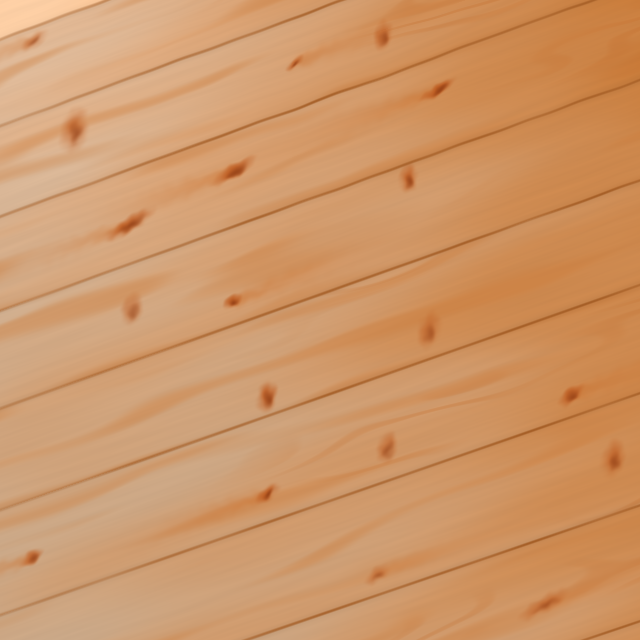
Reproduce this texture procedurally as a three.js fragment shader.

```glsl
varying vec2 vUv;

float hash(vec2 p) {
  return fract(sin(dot(p, vec2(127.1, 311.7))) * 43758.545);
}

vec2 gradient(vec2 cell) {
  float angle = 6.28318 * hash(cell);
  return vec2(cos(angle), sin(angle));
}

// Gradient noise, roughly -0.7 to 0.7
float noise(vec2 p) {
  vec2 i = floor(p), f = fract(p);
  vec2 u = f * f * f * (f * (f * 6.0 - 15.0) + 10.0);
  vec2 e = vec2(1.0, 0.0);
  float a = dot(gradient(i), f);
  float b = dot(gradient(i + e.xy), f - e.xy);
  float c = dot(gradient(i + e.yx), f - e.yx);
  float d = dot(gradient(i + e.xx), f - e.xx);
  return mix(mix(a, b, u.x), mix(c, d, u.x), u.y);
}

// Board coordinate: whole part counts boards downward, boards widen toward the bottom
float boardCoord(vec2 uv) {
  float leftDrop = (1.0 - uv.y + 0.375 * uv.x) / (1.0 + 0.029 * uv.x);
  return (sqrt(0.01756 + 0.0116 * (leftDrop - 0.0625)) - 0.1325) / 0.0058;
}

// x: knot stain, y: dark core, z: resin tail along the grain
vec3 knots(float x, float across, float board, float height) {
  vec3 marks = vec3(0.0);
  for (int k = 0; k < 4; k++) {
    vec2 id = vec2(float(k) + 3.0, board + 11.0);
    float present = step(0.25, hash(id + 7.3));
    float kind = hash(id + 23.9);
    vec2 center = vec2((float(k) + 0.1 + 0.8 * hash(id)) / 4.0, 0.15 + 0.7 * hash(id + 41.7));
    vec2 q = vec2(x - center.x, (across - center.y) * height);
    q += 0.006 * vec2(noise(q * 60.0 + id * 5.0), noise(q * 60.0 + id * 9.0));

    // Upright smears, flat ovals or small round knots
    vec2 size = kind < 0.25 ? vec2(0.019, 0.029) : kind < 0.6 ? vec2(0.036, 0.013) : vec2(0.016, 0.011);
    size *= 0.7 + 0.5 * hash(id + 3.1);
    vec2 leaning = vec2(q.x, q.y + (kind < 0.25 ? 0.0 : 0.2 * q.x));
    float strength = present * (0.5 + 0.5 * hash(id + 15.2));
    marks.x = max(marks.x, strength * (1.0 - smoothstep(0.2, 1.2, length(leaning / size))));
    float core = length((leaning - size * vec2(0.1, 0.2)) / size);
    marks.y = max(marks.y, strength * (1.0 - smoothstep(0.0, 0.65, core)));

    float side = hash(id + 31.4) < 0.5 ? -1.0 : 1.0;
    float run = q.x * side;
    float spread = 0.008 + 0.08 * max(run, 0.0);
    float tail = smoothstep(-0.015, 0.01, run) * exp(-max(run, 0.0) * 9.0);
    tail *= exp(-q.y * q.y / (spread * spread));
    marks.z = max(marks.z, strength * tail * step(0.25, kind));
  }
  return marks;
}

void main() {
  float x = vUv.x;
  float row = boardCoord(vUv);
  row += 0.018 * noise(vec2(x * 16.0, floor(row + 0.5) * 7.3)) * smoothstep(0.45, 0.95, vUv.y);
  float board = floor(row);
  float across = fract(row);
  float height = 0.1354 + 0.0058 * board;
  vec2 grain = vec2(x + 13.0 * hash(vec2(board, 5.0)), row + 17.0 * board);

  // Pale on the left, deep orange toward the upper right
  float warmth = 0.68 * x + 0.34 * x * vUv.y * vUv.y + 0.12 * (hash(vec2(board, 2.0)) - 0.5);
  warmth += 0.38 * noise(grain * vec2(2.2, 1.7));
  vec3 wood = mix(vec3(0.795, 0.665, 0.54), vec3(0.815, 0.605, 0.425), smoothstep(-0.1, 0.45, warmth));
  wood = mix(wood, vec3(0.805, 0.54, 0.315), smoothstep(0.35, 0.8, warmth));
  wood = mix(wood, vec3(0.785, 0.48, 0.22), smoothstep(0.75, 1.2, warmth));

  // Light falling from the upper left corner
  float glow = exp(-5.0 * dot(vUv - vec2(0.0, 1.0), vUv - vec2(0.0, 1.0)));
  wood += glow * vec3(0.085, 0.075, 0.075);
  wood += (1.0 - smoothstep(-0.04, 0.04, row)) * vec3(0.11, 0.07, 0.03);

  // Soft fibres, broad orange streaks and flowing figure
  float warp = noise(grain * vec2(4.0, 3.0));
  float fibre = noise(grain * vec2(5.0, 18.0)) + 0.4 * noise(grain * vec2(12.0, 50.0));
  wood *= 1.0 + 0.022 * fibre;
  float streak = smoothstep(0.08, 0.5, noise(grain * vec2(2.6, 4.5) + 0.5 * warp));
  wood = mix(wood, vec3(0.80, 0.49, 0.24), 0.42 * streak);
  float figureArea = smoothstep(0.1, 0.45, noise(grain * vec2(2.0, 1.3) + 40.0)) * smoothstep(0.2, 0.7, x);
  float figure = smoothstep(0.2, 1.0, sin(22.0 * across + 14.0 * warp + 5.0 * x));
  wood = mix(wood, vec3(0.77, 0.44, 0.19), 0.32 * figure * figureArea);

  // Knots
  vec3 marks = knots(x, across, board, height);
  wood = mix(wood, vec3(0.80, 0.45, 0.19), 0.65 * marks.z);
  wood = mix(wood, vec3(0.74, 0.35, 0.12), 0.9 * marks.x);
  wood = mix(wood, vec3(0.50, 0.19, 0.05), 0.6 * marks.y);

  // Seams, fainter and softer on the left
  float seamDistance = min(across, 1.0 - across) * height;
  float seam = 1.0 - smoothstep(0.0003, mix(0.0044, 0.0034, x), seamDistance);
  float shade = 1.0 - smoothstep(0.0, 0.011, seamDistance);
  float depth = mix(0.4, 0.82, smoothstep(0.0, 0.55, x)) * (0.9 + 0.5 * noise(vec2(x * 9.0, floor(row + 0.5) * 3.7)));
  wood *= 1.0 - 0.035 * shade;
  wood = mix(wood, vec3(0.64, 0.36, 0.14), seam * depth);

  gl_FragColor = vec4(clamp(wood, 0.0, 1.0), 1.0);
}
```
